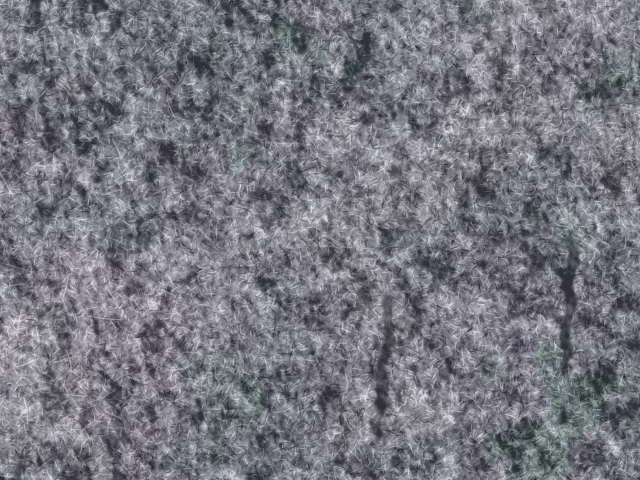
This texture is drawn by a WebGL 2 fragment shader. Its source:

```glsl
#version 300 es
precision highp float;
// Draws dry, matted grass in cold light, with hollows, furrows, straw and mossy patches.

uniform vec2 u_resolution;
out vec4 fragColor;

const float TAU = 6.2832;
const float BASE_TONE = 0.452;
const float CLUMP_CONTRAST = 0.42;
const float RELIEF_CONTRAST = 0.3;
const float HOLLOW_DEPTH = 0.07;
const float GRAIN_CONTRAST = 0.42;
const float BROAD_CONTRAST = 0.14;
const vec2 CLUMP_SCALE = vec2(29.0, 22.0);
const vec2 LIGHT_OFFSET = vec2(0.005, 0.007);
const float GRAIN_SCALE = 80.0;

const int BLADE_LAYERS = 5;
const float BLADE_SCALE = 46.0;        // cells per canvas height, coarsest layer
const float BLADE_SCALE_STEP = 9.0;
const float BLADE_HALF_WIDTH = 0.0012;
const float BLADE_DARK = -0.19;
const float BLADE_LIGHT = 0.27;

const int FURROWS = 2;
const float FURROW_START = 0.8;
const float FURROW_SPACING = 0.385;
const float FURROW_HALF_WIDTH = 0.011;
const float FURROW_DEPTH = 0.2;

const vec3 COLD_TINT = vec3(0.0, 0.0, 0.045);
const vec3 MOSS_TINT = vec3(-0.04, 0.01, -0.035);
const vec3 EARTH_TINT = vec3(0.012, -0.01, 0.0);
const vec3 STRAW_TINT = vec3(0.012, 0.008, -0.02);

vec3 hash3(vec2 cell, float seed) {
    uvec3 v = uvec3(ivec3(vec3(cell, seed)));
    v = v * 1664525u + 1013904223u;
    v.x += v.y * v.z; v.y += v.z * v.x; v.z += v.x * v.y;
    v ^= v >> 16u;
    v.x += v.y * v.z; v.y += v.z * v.x; v.z += v.x * v.y;
    return vec3(v >> 8u) * exp2(-24.0);
}

float noise(vec2 p, float seed) {
    vec2 cell = floor(p), f = fract(p);
    f = f * f * (3.0 - 2.0 * f);
    float low = mix(hash3(cell, seed).x, hash3(cell + vec2(1, 0), seed).x, f.x);
    float high = mix(hash3(cell + vec2(0, 1), seed).x, hash3(cell + vec2(1, 1), seed).x, f.x);
    return mix(low, high, f.y);
}

float fbm(vec2 p, float seed) {
    float sum = 0.0, weight = 0.45;
    for (int i = 0; i < 3; i++) {
        sum += weight * noise(p, seed + float(i));
        p = mat2(1.6, 1.2, -1.2, 1.6) * p;
        weight *= 0.72;
    }
    return sum;
}

// Tapered strands, one per cell, laid over a tone; shades are relative to the ground.
float layStrands(float tone, float ground, vec2 p, float scale, float seed,
                 float halfWidth, float density, vec2 shadeRange) {
    float pixel = 0.65 / u_resolution.y;
    for (int j = -1; j <= 1; j++)
    for (int i = -1; i <= 1; i++) {
        vec2 cell = floor(p * scale) + vec2(i, j);
        vec3 place = hash3(cell, seed), look = hash3(cell, seed + 50.0);
        vec2 center = (cell + place.xy) / scale;
        float angle = TAU * (noise(center * 12.0, 70.0) + 0.5 * place.z);
        vec2 along = vec2(cos(angle), sin(angle));
        vec2 q = p - center;
        q = vec2(dot(q, along), dot(q, vec2(-along.y, along.x)));
        float halfLength = mix(0.35, 0.9, look.x) / scale;
        float reach = abs(q.x) / halfLength;
        q.y -= (fract(look.x * 7.0) - 0.5) * 0.4 * q.x * reach * sign(q.x);
        float d = length(vec2(max(abs(q.x) - halfLength, 0.0), q.y));
        float cover = 1.0 - smoothstep(halfWidth - pixel, halfWidth + pixel, d);
        cover *= 0.9 - 0.5 * min(reach * reach, 1.0);
        cover *= smoothstep(look.z, look.z + 0.2, density);
        tone = mix(tone, ground + mix(shadeRange.x, shadeRange.y, look.y), cover);
    }
    return tone;
}

// Ragged upright gashes, leaning slightly to the right.
float furrowShadow(vec2 p) {
    float shadow = 0.0;
    for (int i = 0; i < FURROWS; i++) {
        float n = float(i);
        float middle = 0.25 + 0.12 * n;
        float x = FURROW_START + FURROW_SPACING * n + 0.08 * (p.y - middle);
        x += 0.025 * (fbm(vec2(p.y * 22.0, n), 20.0) - 0.5);
        float ends = 1.0 - smoothstep(0.09, 0.18, abs(p.y - middle));
        float width = FURROW_HALF_WIDTH * ends * (0.2 + 1.5 * fbm(p * 35.0, 24.0));
        shadow = max(shadow, ends * (1.0 - smoothstep(width * 0.6, width + 0.005, abs(p.x - x))));
    }
    return shadow;
}

void main() {
    vec2 p = gl_FragCoord.xy / u_resolution.y;
    float leftSide = 1.0 - smoothstep(0.1, 0.6, p.x);

    // Ground relief, lit from above
    float broad = fbm(p * 3.0, 1.0) - 0.5;
    float clump = fbm(p * CLUMP_SCALE, 5.0);
    float relief = clump - fbm((p + LIGHT_OFFSET) * CLUMP_SCALE, 5.0);
    float hollow = 1.0 - smoothstep(0.26, 0.42, clump);
    float furrow = furrowShadow(p);
    float moss = smoothstep(0.56, 0.76, fbm(p * 4.5, 30.0)) * smoothstep(0.2, 0.6, p.x);
    float straw = smoothstep(0.5, 0.72, fbm(p * 4.0, 40.0));
    float ground = BASE_TONE + CLUMP_CONTRAST * (clump - 0.5) + RELIEF_CONTRAST * relief;
    ground += BROAD_CONTRAST * broad + 0.025 * straw - 0.02 * moss;
    ground -= HOLLOW_DEPTH * hollow + FURROW_DEPTH * furrow;
    float shelter = 1.0 - 0.75 * max(furrow, 0.5 * hollow);
    ground += GRAIN_CONTRAST * shelter * (fbm(p * GRAIN_SCALE, 9.0) - 0.5);

    // Short blades, coarse below and fine above
    float tone = ground;
    for (int i = 0; i < BLADE_LAYERS; i++) {
        float scale = BLADE_SCALE + BLADE_SCALE_STEP * float(i);
        tone = layStrands(tone, ground, p, scale, 100.0 + float(i), BLADE_HALF_WIDTH,
                          1.2, vec2(BLADE_DARK, BLADE_LIGHT) * shelter);
    }

    // Long pale stalks, thickest on the left
    float matted = tone;
    float density = 0.1 + 0.25 * leftSide + 0.35 * straw * (0.3 + leftSide);
    tone = layStrands(tone, ground, p, 22.0, 200.0, 0.0012, density, vec2(0.1, 0.27));
    tone = layStrands(tone, ground, p, 6.0, 210.0, 0.0011, 0.4 * leftSide, vec2(0.12, 0.25));
    float stalk = smoothstep(0.02, 0.2, tone - matted);

    // Colour
    vec3 color = vec3(clamp(tone, 0.19, 0.86)) + COLD_TINT;
    color += MOSS_TINT * moss * (1.0 - stalk);
    color += EARTH_TINT * smoothstep(0.45, 0.65, fbm(p * 3.5, 60.0)) * (0.3 + leftSide);
    color += STRAW_TINT * max(stalk, 0.5 * straw);
    fragColor = vec4(color, 1.0);
}
```
